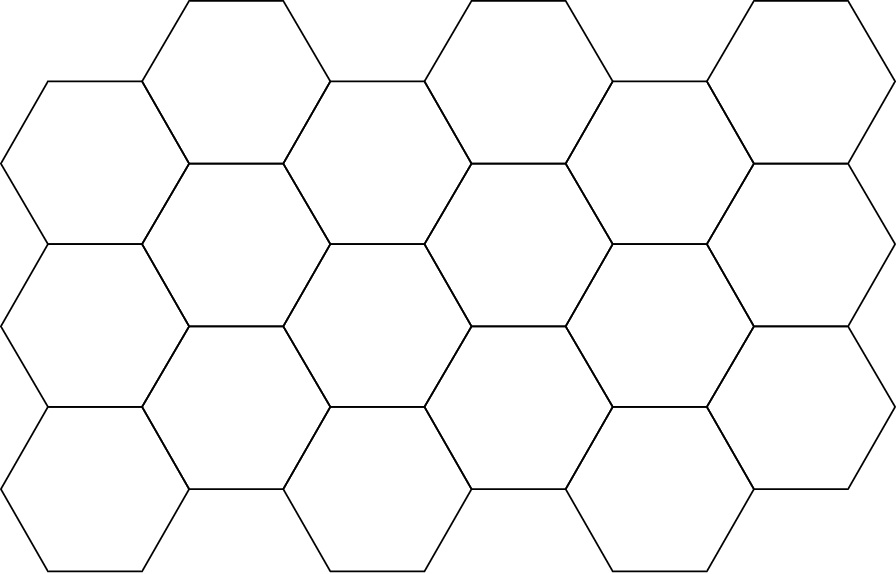
Write a WebGL 1 fragment shader that draws this pattern.

```glsl
precision highp float;
// Six staggered columns of three flat-topped hexagon outlines, black on white.
// Each cell is stroked on its own and composited, so shared sides come out
// slightly heavier than the outer ones.

uniform vec2 u_resolution;

const float CANVAS_WIDTH = 512.0;   // design units across the canvas
const float MARGIN = 0.5;           // keeps the outer strokes inside the canvas
const float SIDE = 511.0 / 9.5;     // side length of a hexagon
const float HALF_HEIGHT = 0.8660254 * SIDE;
const float STROKE_WIDTH = 1.0;
const int COLUMNS = 6;
const int ROWS = 3;
const vec3 PAPER = vec3(1.0);
const vec3 INK = vec3(0.0);

float segmentDistance(vec2 p, vec2 a, vec2 b) {
  vec2 pa = p - a;
  vec2 ba = b - a;
  float t = clamp(dot(pa, ba) / dot(ba, ba), 0.0, 1.0);
  return length(pa - ba * t);
}

// Lattice is in (side, half height) steps; rows snap to whole design units.
vec2 latticePoint(vec2 lattice) {
  return MARGIN + vec2(lattice.x * SIDE, floor(lattice.y * HALF_HEIGHT));
}

// Corner of a hexagon around a lattice centre, counted in sixths of a turn.
vec2 hexCorner(vec2 center, float index) {
  float angle = radians(60.0) * index;
  vec2 offset = vec2(cos(angle), floor(sin(angle) / 0.8660254 + 0.5));
  return latticePoint(center + offset);
}

float hexOutlineDistance(vec2 p, vec2 center) {
  float nearest = CANVAS_WIDTH;
  vec2 start = hexCorner(center, 0.0);
  for (int i = 1; i <= 6; i++) {
    vec2 end = hexCorner(center, float(i));
    nearest = min(nearest, segmentDistance(p, start, end));
    start = end;
  }
  return nearest;
}

float strokeCoverage(float distance, float width, float pixel) {
  return clamp((0.5 * width - distance) / pixel + 0.5, 0.0, 1.0);
}

void main() {
  // Design units, measured from the top left
  float pixel = CANVAS_WIDTH / u_resolution.x;
  vec2 p = vec2(gl_FragCoord.x, u_resolution.y - gl_FragCoord.y) * pixel;

  // Layer the cell outlines; even columns sit half a cell lower
  float paperLeft = 1.0;
  for (int column = 0; column < COLUMNS; column++) {
    float drop = 1.0 - mod(float(column), 2.0);
    for (int row = 0; row < ROWS; row++) {
      vec2 center = vec2(1.0 + 1.5 * float(column),
                         1.0 + 2.0 * float(row) + drop);
      float outline = hexOutlineDistance(p, center);
      paperLeft *= 1.0 - strokeCoverage(outline, STROKE_WIDTH, pixel);
    }
  }

  gl_FragColor = vec4(mix(INK, PAPER, paperLeft), 1.0);
}
```
